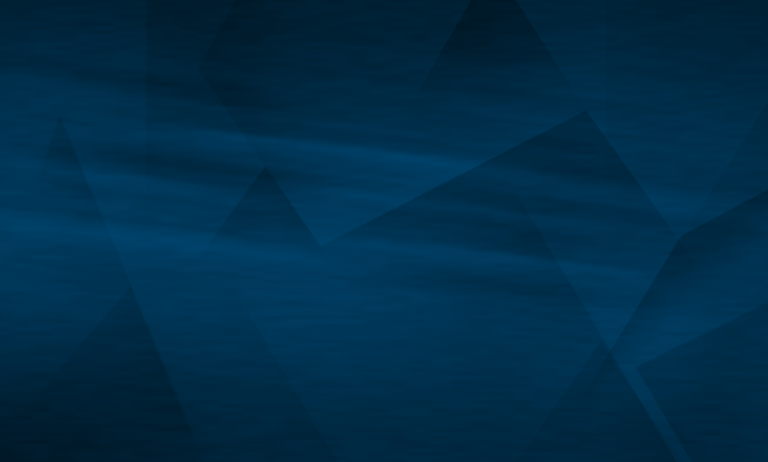
Give the GLSL for this background, as a WebGL 1 fragment shader.

```glsl
precision highp float;
// Dark blue abstract backdrop: a soft vertical gradient with broad glows,
// overlaid by fading triangular facets and folds, slanted light and shadow
// streaks, and a fine horizontal brushed grain.

#define TINT vec3(0.0, 0.62, 1.0)
#define ASPECT 1.667
#define EDGE 0.0025
#define FACET_GAIN 0.9
#define STREAK_GAIN 0.9
#define WISP_GAIN 0.05
#define GRAIN_GAIN 0.028
#define GRAIN_ROWS 115.0

uniform vec2 u_resolution;

float hash(vec2 p) {
  return fract(sin(dot(p, vec2(127.1, 311.7))) * 43758.5453);
}

float noise(vec2 p) {
  vec2 i = floor(p), f = fract(p);
  f = f * f * (3.0 - 2.0 * f);
  return mix(mix(hash(i), hash(i + vec2(1.0, 0.0)), f.x),
             mix(hash(i + vec2(0.0, 1.0)), hash(i + 1.0), f.x), f.y);
}

// Signed distance from p to the line through a and b
float lineSide(vec2 p, vec2 a, vec2 b) {
  vec2 d = normalize(b - a);
  return d.x * (p.y - a.y) - d.y * (p.x - a.x);
}

// Triangle, strongest at the apex and fading out toward the side bc
float facet(vec2 p, vec2 apex, vec2 b, vec2 c) {
  float turn = sign(lineSide(c, apex, b));
  float inside = smoothstep(-EDGE, EDGE, turn * lineSide(p, apex, b))
               * smoothstep(-EDGE, EDGE, turn * lineSide(p, c, apex));
  float rise = lineSide(p, b, c) / lineSide(apex, b, c);
  return inside * smoothstep(0.0, 0.7, rise) * FACET_GAIN;
}

// Crease from a to b: crisp on the line, fading away to its left
float fold(vec2 p, vec2 a, vec2 b, float reach) {
  vec2 d = b - a;
  float t = dot(p - a, d) / dot(d, d);
  float side = lineSide(p, a, b);
  float ends = smoothstep(0.0, 0.25, t) * (1.0 - smoothstep(0.75, 1.0, t));
  return ends * smoothstep(-EDGE, EDGE, side) * exp(-max(side, 0.0) / reach);
}

// Thin band from a to b with a soft profile and tapered ends
float streak(vec2 p, vec2 a, vec2 b, float width) {
  vec2 d = b - a;
  float t = dot(p - a, d) / dot(d, d);
  float across = lineSide(p, a, b) / width;
  float ends = smoothstep(0.0, 0.35, t) * (1.0 - smoothstep(0.55, 1.0, t));
  return ends * exp(-across * across) * STREAK_GAIN;
}

float glow(vec2 p, vec2 center, vec2 radius) {
  vec2 q = (p - center) / radius;
  return exp(-dot(q, q));
}

float baseLight(vec2 p) {
  float light = 0.195 + 0.125 * (1.0 - smoothstep(0.55, 1.05, p.y));
  light -= 0.065 * (1.0 - smoothstep(0.0, 0.35, p.y));
  light -= 0.09 * glow(p, vec2(0.0), vec2(0.45, 0.25));
  light += 0.05 * glow(p, vec2(0.0, 0.46), vec2(0.45, 0.14));
  light += 0.045 * glow(p, vec2(0.72, 0.36), vec2(0.35, 0.2));
  light += 0.06 * glow(p, vec2(1.38, 0.22), vec2(0.22, 0.2));
  light += 0.04 * glow(p, vec2(1.3, 0.85), vec2(0.25, 0.2));
  return light + 0.05 * glow(p, vec2(0.1, 0.8), vec2(0.3, 0.14));
}

float facetLight(vec2 p) {
  vec2 valley = vec2(0.696, 0.467), peak = vec2(1.272, 0.761);
  vec2 leftPeak = vec2(0.576, 0.641);
  // Central facets
  float light = 0.04 * facet(p, valley, leftPeak, peak);
  light -= 0.055 * facet(p, leftPeak, vec2(0.40, 0.40), vec2(0.74, 0.40));
  light -= 0.065 * facet(p, peak, vec2(0.60, 0.418), vec2(1.56, 0.36));
  // Upper facets
  light -= 0.06 * facet(p, vec2(1.069, 1.08), vec2(0.86, 0.72), vec2(1.298, 0.72));
  light -= 0.025 * facet(p, vec2(0.43, 0.85), vec2(0.614, 1.19), vec2(0.74, 0.406));
  // Right facets
  light -= 0.07 * facet(p, vec2(1.478, 0.489), vec2(1.217, 0.065), vec2(2.05, 0.795));
  light -= 0.025 * facet(p, vec2(1.70, 0.83), vec2(1.36, 0.30), vec2(1.75, 0.30));
  light -= 0.055 * facet(p, vec2(1.38, 0.205), vec2(1.96, 0.49), vec2(1.62, -0.2));
  // Lower facets and folds
  light -= 0.03 * facet(p, vec2(1.304, 0.261), vec2(1.05, -0.1), vec2(1.545, -0.1));
  light -= 0.04 * fold(p, vec2(1.60, -0.22), vec2(1.08, 0.65), 0.16);
  light -= 0.03 * facet(p, vec2(0.283, 0.38), vec2(0.0, 0.05), vec2(0.45, -0.03));
  light -= 0.03 * fold(p, vec2(0.47, -0.06), vec2(0.11, 0.80), 0.12);
  light -= 0.02 * fold(p, vec2(0.78, -0.08), vec2(0.48, 0.42), 0.10);
  light -= 0.03 * facet(p, vec2(0.13, 0.75), vec2(0.06, 0.55), vec2(0.23, 0.50));
  // Upright panels
  float panels = smoothstep(0.315, 0.320, p.x) * (1.0 - smoothstep(0.35, 0.8, p.x));
  panels += 0.5 * smoothstep(1.312, 1.317, p.x) * (1.0 - smoothstep(1.35, 1.667, p.x));
  return light - 0.025 * panels * smoothstep(0.5, 0.8, p.y);
}

float streakLight(vec2 p) {
  float light = 0.085 * streak(p, vec2(0.15, 0.735), vec2(1.35, 0.615), 0.018);
  light += 0.04 * streak(p, vec2(0.7, 0.665), vec2(1.9, 0.50), 0.02);
  light += 0.05 * streak(p, vec2(-0.2, 0.68), vec2(0.70, 0.54), 0.014);
  light += 0.05 * streak(p, vec2(-0.3, 0.55), vec2(1.0, 0.41), 0.03);
  light += 0.05 * streak(p, vec2(0.55, 0.50), vec2(1.6, 0.38), 0.015);
  light -= 0.05 * streak(p, vec2(-0.2, 0.90), vec2(0.95, 0.72), 0.025);
  light -= 0.055 * streak(p, vec2(0.05, 0.69), vec2(0.85, 0.57), 0.03);
  light -= 0.04 * streak(p, vec2(0.65, 0.43), vec2(1.5, 0.33), 0.022);
  // Slanted wisps across the middle
  float slant = p.y + 0.13 * p.x;
  float wisps = noise(vec2(p.x * 1.8, slant * 34.0)) + 0.6 * noise(vec2(p.x * 2.5, slant * 75.0)) - 0.8;
  return light + WISP_GAIN * wisps * glow(p, vec2(0.8, 0.60), vec2(1.1, 0.24));
}

void main() {
  vec2 p = gl_FragCoord.xy / u_resolution * vec2(ASPECT, 1.0);
  float light = baseLight(p) + facetLight(p) + streakLight(p);
  light += GRAIN_GAIN * (noise(p * vec2(22.0, GRAIN_ROWS)) - 0.5);
  gl_FragColor = vec4(TINT * clamp(light, 0.08, 0.42), 1.0);
}
```
